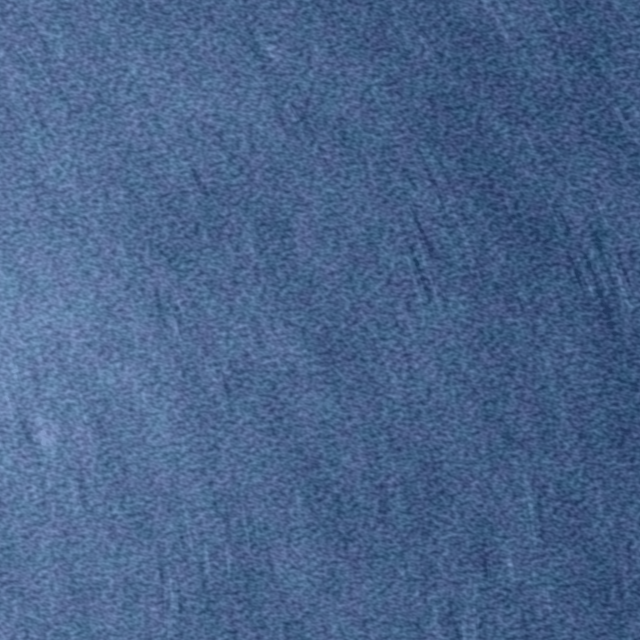
A three.js fragment shader for this texture:

```glsl
// Faded blue denim: fine woven grain, curved slub threads and a soft glow at the left.
#define SHADOW_BLUE vec3(0.19, 0.29, 0.44)
#define FADED_BLUE vec3(0.42, 0.53, 0.69)
#define GRAIN_FREQ vec2(84.0, 132.0)
#define FINE_FREQ vec2(135.0, 205.0)
#define THREAD_FREQ vec2(78.0, 10.0)
#define GRAIN_CONTRAST 0.56
#define FINE_CONTRAST 0.46
#define THREAD_CONTRAST 0.85
#define MOTTLE_CONTRAST 0.22
#define TINT_AMOUNT 0.035

varying vec2 vUv;

// Random unit gradient for a lattice point
vec2 gradientAt(vec2 cell) {
  vec3 p = fract(vec3(cell.xyx) * vec3(0.1031, 0.1030, 0.0973));
  p += dot(p, p.yzx + 33.33);
  float angle = 6.28318 * fract((p.x + p.y) * p.z);
  return vec2(cos(angle), sin(angle));
}

// Signed gradient noise with a quintic fade
float gradientNoise(vec2 p) {
  vec2 cell = floor(p);
  vec2 f = fract(p);
  vec2 fade = f * f * f * (f * (f * 6.0 - 15.0) + 10.0);
  float a = dot(gradientAt(cell), f);
  float b = dot(gradientAt(cell + vec2(1.0, 0.0)), f - vec2(1.0, 0.0));
  float c = dot(gradientAt(cell + vec2(0.0, 1.0)), f - vec2(0.0, 1.0));
  float d = dot(gradientAt(cell + vec2(1.0, 1.0)), f - vec2(1.0, 1.0));
  return mix(mix(a, b, fade.x), mix(c, d, fade.x), fade.y);
}

vec2 rotate(vec2 p, float angle) {
  float c = cos(angle);
  float s = sin(angle);
  return vec2(c * p.x + s * p.y, c * p.y - s * p.x);
}

// Threads lean at the top and straighten towards the bottom
vec2 threadSpace(vec2 uv) {
  return vec2(uv.x + 0.04 * uv.y + 0.28 * uv.y * uv.y, uv.y);
}

// Broad fading of the dye: glow at the left, deep fold at the upper right
float fading(vec2 uv, vec2 thread) {
  vec2 glowOffset = (uv - vec2(0.0, 0.42)) / vec2(0.28, 0.27);
  float glow = exp(-dot(glowOffset, glowOffset));
  float foldOffset = (thread.x - 0.93) / 0.09;
  float fold = exp(-foldOffset * foldOffset) * smoothstep(0.3, 0.8, uv.y);
  return 0.62 - 0.45 * uv.x + 0.30 * glow - 0.13 * fold;
}

// Short horizontal yarn flecks in two sizes
float weaveGrain(vec2 uv) {
  float coarse = gradientNoise(rotate(uv, 0.15) * GRAIN_FREQ);
  float fine = gradientNoise(rotate(uv, -0.25) * FINE_FREQ + 31.7);
  return GRAIN_CONTRAST * coarse + FINE_CONTRAST * fine;
}

// Sparse pale and dark slubs, broken up by the crossing yarn
float slubThreads(vec2 thread) {
  float streak = gradientNoise(thread * THREAD_FREQ + 7.3);
  float patches = smoothstep(-0.15, 0.4, gradientNoise(thread * vec2(9.0, 4.0) + 19.1));
  float beads = 0.75 + 0.7 * gradientNoise(thread * vec2(50.0, 115.0) + 3.9);
  float strength = smoothstep(0.08, 0.5, abs(streak));
  return THREAD_CONTRAST * streak * strength * patches * beads;
}

// Uneven dye in soft patches drawn along the threads
float dyeMottle(vec2 thread) {
  float broad = gradientNoise(thread * vec2(11.0, 5.0) + 41.3);
  float small = gradientNoise(thread * vec2(32.0, 21.0) + 11.9);
  return MOTTLE_CONTRAST * (broad + 0.9 * small);
}

void main() {
  vec2 thread = threadSpace(vUv);
  float tone = fading(vUv, thread) + weaveGrain(vUv)
    + slubThreads(thread) + dyeMottle(thread);
  vec3 color = mix(SHADOW_BLUE, FADED_BLUE, clamp(tone, -0.25, 1.35));

  // Slight drift between violet and teal
  float tint = gradientNoise(vUv * 26.0 + 57.1);
  color += TINT_AMOUNT * tint * vec3(1.0, -0.6, 0.2);

  gl_FragColor = vec4(color, 1.0);
}
```
